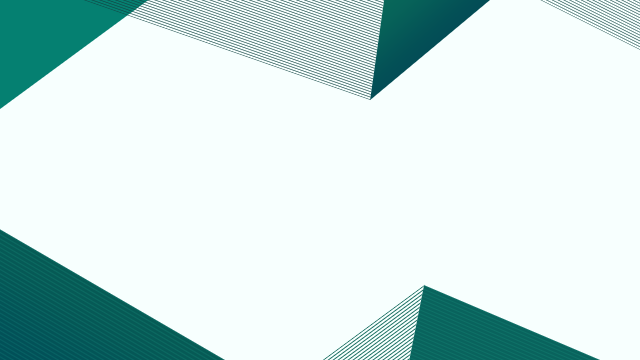
A Shadertoy shader for this background:

```glsl
const vec3 PAPER = vec3(0.970, 1.000, 0.998);
const vec3 JADE = vec3(0.020, 0.500, 0.445);
const vec3 PINE = vec3(0.030, 0.400, 0.350);
const vec3 DEEP_TEAL = vec3(0.010, 0.300, 0.335);
const vec3 SEA_GREEN = vec3(0.040, 0.405, 0.375);
const vec3 DARK_INK = vec3(0.070, 0.270, 0.260);
const vec3 GREEN_INK = vec3(0.030, 0.390, 0.330);

// Signed distance to the line from a to b, positive on its left
float side(vec2 p, vec2 a, vec2 b) {
    vec2 dir = normalize(b - a);
    vec2 d = p - a;
    return dir.x * d.y - dir.y * d.x;
}

float fill(float d, float pixel) {
    return clamp(d / pixel + 0.5, 0.0, 1.0);
}

// Running total of ink across unit stripes
float inkSum(float x, float duty) {
    return floor(x) * duty + min(fract(x), duty);
}

// Stripe coverage averaged over one pixel
float hatch(float d, float spacing, float duty, float pixel) {
    float x = d / spacing;
    float w = pixel / spacing;
    return (inkSum(x + 0.5 * w, duty) - inkSum(x - 0.5 * w, duty)) / w;
}

void mainImage(out vec4 fragColor, in vec2 fragCoord) {
    float pixel = 1.0 / iResolution.y;
    vec2 p = fragCoord * pixel;
    p.x += 0.5 * (16.0 / 9.0 - iResolution.x * pixel);
    vec3 color = PAPER;

    // Flat upper left corner
    float corner = side(p, vec2(0.0, 0.697), vec2(0.412, 1.0));
    color = mix(color, JADE, fill(corner, pixel));

    // Upper fold: hatched face and shaded face share one crease
    vec2 topTip = vec2(1.028, 0.722);
    vec2 topCrease = vec2(1.067, 1.0);
    float topEdge = side(p, vec2(0.231, 1.0), topTip);
    float leftFace = min(topEdge, side(p, topTip, topCrease));
    float topInk = hatch(topEdge, 0.0072, 0.25, pixel);
    color = mix(color, DARK_INK, topInk * fill(leftFace, pixel));

    float rightFace = min(side(p, topCrease, topTip), side(p, topTip, vec2(1.361, 1.0)));
    float shade = smoothstep(0.0, 0.20, dot(p - topCrease, vec2(0.65, -0.76)));
    color = mix(color, mix(PINE, DEEP_TEAL, shade), fill(rightFace, pixel));

    // Hatched upper right corner
    float farEdge = side(p, vec2(1.5, 1.0), vec2(1.778, 0.861));
    float farInk = hatch(farEdge, 0.0072, 0.23, pixel);
    color = mix(color, DARK_INK, farInk * fill(farEdge, pixel));

    // Striped lower left corner
    float slope = side(p, vec2(0.625, 0.0), vec2(0.0, 0.363));
    vec3 slopeColor = mix(vec3(0.025, 0.355, 0.335), vec3(0.005, 0.315, 0.345),
                          smoothstep(0.0, 0.30, slope));
    slopeColor += vec3(0.02, 0.06, 0.045) * hatch(slope, 0.0105, 0.3, pixel);
    color = mix(color, slopeColor, fill(slope, pixel));

    // Lower fold: open hatching beside a striped face
    vec2 lowTip = vec2(1.178, 0.792 - 0.584);
    vec2 lowCrease = vec2(1.137, 0.0);
    float lowEdge = side(p, lowTip, vec2(0.896, 0.0));
    float openFace = min(lowEdge, side(p, lowCrease, lowTip));
    float lowInk = hatch(lowEdge, 0.0082, 0.3, pixel);
    color = mix(color, GREEN_INK, lowInk * fill(openFace, pixel));

    float ridge = side(p, vec2(1.667, 0.0), lowTip);
    float solidFace = min(ridge, side(p, lowTip, lowCrease));
    vec3 ridgeColor = SEA_GREEN + vec3(0.02, 0.05, 0.04) * (hatch(ridge, 0.0095, 0.3, pixel) - 0.3);
    color = mix(color, ridgeColor, fill(solidFace, pixel));

    fragColor = vec4(color, 1.0);
}
```
